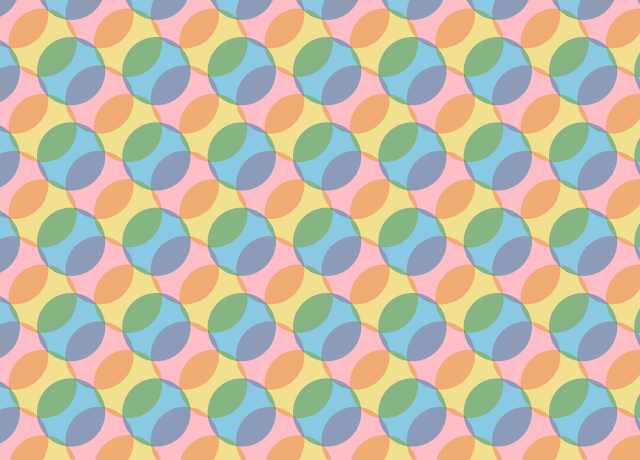
This pattern is drawn by a WebGL 2 fragment shader. Its source:

```glsl
#version 300 es
precision highp float;

#define REPEATS_ACROSS 7.5
#define DISC_RADIUS 0.4
#define PINK_OFFSET (1.0 / 6.0)
#define YELLOW_OFFSET (3.0 / 6.0)
#define BLUE_OFFSET (5.0 / 6.0)

uniform vec2 u_resolution;
out vec4 fragColor;

const vec3 PINK = vec3(0.995, 0.74, 0.78);
const vec3 YELLOW = vec3(0.94, 0.88, 0.56);
const vec3 BLUE = vec3(0.54, 0.79, 0.89);
const vec3 ORANGE = vec3(0.94, 0.67, 0.45);
const vec3 GREEN = vec3(0.52, 0.71, 0.51);
const vec3 SLATE = vec3(0.55, 0.61, 0.72);

// Coverage of a square lattice of discs, shifted along the diagonal
float discs(vec2 p, float offset, float pixel) {
    vec2 local = fract(p - offset + 0.5) - 0.5;
    float dist = length(local) - DISC_RADIUS;
    return clamp(0.5 - dist / pixel, 0.0, 1.0);
}

void main() {
    // Lattice units, measured from the top left corner
    float pixel = REPEATS_ACROSS / u_resolution.x;
    vec2 p = vec2(gl_FragCoord.x, u_resolution.y - gl_FragCoord.y) * pixel;

    float pink = discs(p, PINK_OFFSET, pixel);
    float yellow = discs(p, YELLOW_OFFSET, pixel);
    float blue = discs(p, BLUE_OFFSET, pixel);

    // Pink and yellow inks, without and with blue on top
    vec3 plain = mix(mix(vec3(1.0), PINK, pink), mix(YELLOW, ORANGE, pink), yellow);
    vec3 tinted = mix(mix(BLUE, SLATE, pink), mix(GREEN, BLUE * ORANGE, pink), yellow);

    fragColor = vec4(mix(plain, tinted, blue), 1.0);
}
```
